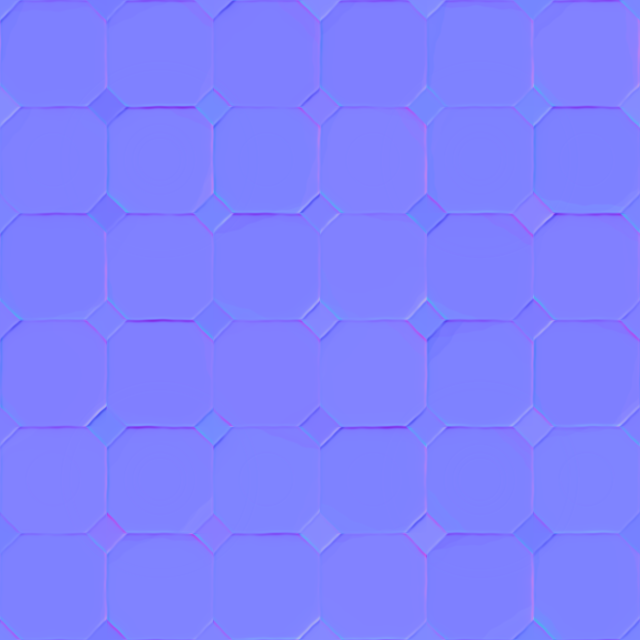
Reproduce this texture map procedurally as a Shadertoy shader.

```glsl
// Tangent-space normal map of worn octagonal paving with small diamond insets.
// Slopes of shared bevelled joints, tile tilts, chipped facets and faint rings
// are summed, then encoded as a normal whose green channel points down.

const float TILES = 6.0;           // repeats across and down
const float DIAMOND = 0.187;       // half diagonal of an inset, in tiles
const float LINE = 0.014;          // width of a joint's bright core
const float CHAMFER = 0.035;       // fade length of the softer worn edge
const float TILE_TILT = 0.022;
const float DIAMOND_TILT = 0.09;
const float CHIP_SLOPE = 0.10;
const float RING_SLOPE = 0.026;
const vec2 BASE_SLOPE = vec2(0.0, -0.012);

float hash(vec2 id, float seed) {
    vec3 h = fract(vec3(mod(id, TILES), seed) * vec3(0.1031, 0.1130, 0.0973) + 0.137);
    h += dot(h, h.yzx + 33.33);
    return fract((h.x + h.y) * h.z * 7.31);
}

vec2 randomTilt(vec2 id, float seed) {
    return vec2(hash(id, seed), hash(id, seed + 1.7)) * 2.0 - 1.0;
}

float gauss(float x) { return exp(-x * x); }

float layeredSines(float x, float seed) {
    return 0.55 * sin(7.0 * x + seed) + 0.3 * sin(17.0 * x + 2.3 * seed)
         + 0.15 * sin(39.0 * x + 4.1 * seed);
}

// One-sided worn slope, fading away from the joint
float chamfer(float t, float width) {
    return smoothstep(-0.006, 0.012, t) * exp(-max(t, 0.0) / width);
}

// Slope across a joint: the negative side faces forward, the positive side back
float jointSlope(float t, float along, vec2 id, float seed, vec2 strength) {
    float phase = 40.0 * hash(id, seed);
    float wear = 0.75 + 0.45 * layeredSines(along, phase);
    t += 0.006 * layeredSines(along, phase + 9.0);
    float a = hash(id, seed + 2.0), b = hash(id, seed + 4.0);
    vec2 power = strength * (0.2 + vec2(a * a, b * b)) * wear;
    float width = CHAMFER * (0.4 + hash(id, seed + 6.0));
    float core = power.x * gauss((t + 0.008) / LINE) - power.y * gauss((t - 0.010) / LINE);
    float soft = power.x * chamfer(-t, width) - power.y * chamfer(t, width);
    return core + 0.32 * soft;
}

// Broad facets worn off the rim of a tile
vec2 chips(vec2 q, vec2 id) {
    vec2 slope = vec2(0.0);
    for (int i = 0; i < 4; i++) {
        float seed = 20.0 + 5.0 * float(i);
        float angle = 6.2832 * hash(id, seed);
        vec2 dir = vec2(cos(angle), sin(angle));
        float along = dot(q, vec2(-dir.y, dir.x));
        float start = 0.39 + 0.12 * hash(id, seed + 1.0);
        float d = dot(q, dir) - start + 0.025 * layeredSines(along, 30.0 * hash(id, seed + 2.0));
        float amount = CHIP_SLOPE * (hash(id, seed + 3.0) - 0.2);
        slope += dir * amount * smoothstep(0.0, 0.025, d) * exp(-max(d, 0.0) * 6.0);
    }
    return slope;
}

// Shallow engraved circle
vec2 ring(vec2 p, float radius) {
    float r = length(p);
    float x = (r - radius) / 0.011;
    return p / max(r, 0.001) * x * gauss(x) * RING_SLOPE;
}

vec2 engraving(vec2 p, vec2 q, vec2 id) {
    vec2 middle = mod(p, 3.0) - 1.5;
    vec2 slope = ring(middle, 0.92) + 0.7 * ring(middle, 0.84);
    if (mod(id.y, 3.0) == 1.0) {
        slope += ring(q, 0.25);
        if (mod(id.x, 3.0) == 1.0) slope += ring(q, 0.33) + ring(q, 0.20);
    }
    return slope * (0.5 + 0.5 * hash(id, 60.0));
}

void mainImage(out vec4 fragColor, in vec2 fragCoord) {
    vec2 p = fragCoord / iResolution.xy * TILES;
    vec2 tile = floor(p);
    vec2 q = p - tile - 0.5;
    vec2 corner = floor(p + 0.5);
    vec2 c = p - corner;

    // Signed distance to the inset, positive on the octagon
    float radius = DIAMOND + 0.025 * (hash(corner, 3.0) - 0.5);
    float inset = (abs(c.x) + abs(c.y) - radius) * 0.7071;
    float onTile = smoothstep(-0.012, 0.012, inset);
    float rim = min(0.5 - max(abs(q.x), abs(q.y)), inset);

    // Faces
    vec2 face = TILE_TILT * randomTilt(tile, 7.0);
    face += smoothstep(0.0, 0.02, rim) * (chips(q, tile) + engraving(p, q, tile));
    vec2 slope = BASE_SLOPE + mix(DIAMOND_TILT * randomTilt(corner, 11.0), face, onTile);

    // Straight joints
    slope.x += onTile * jointSlope(c.x, q.y, vec2(corner.x, tile.y), 31.0, vec2(0.34, 0.22));
    slope.y += onTile * jointSlope(c.y, q.x, vec2(corner.y, tile.x), 43.0, vec2(0.52, 0.20));

    // Diagonal joints around the inset
    vec2 side = clamp(c / 0.012, -1.0, 1.0);
    float quadrant = 70.0 + step(0.0, c.x) * 9.0 + step(0.0, c.y) * 19.0;
    float diagonal = jointSlope(inset, abs(c.x) - abs(c.y), corner, quadrant, vec2(0.40, 0.38));
    slope += side * 0.7071 * diagonal;

    vec3 normal = normalize(vec3(slope.x, -slope.y, 1.0));
    fragColor = vec4(0.5 + 0.5 * normal, 1.0);
}
```
